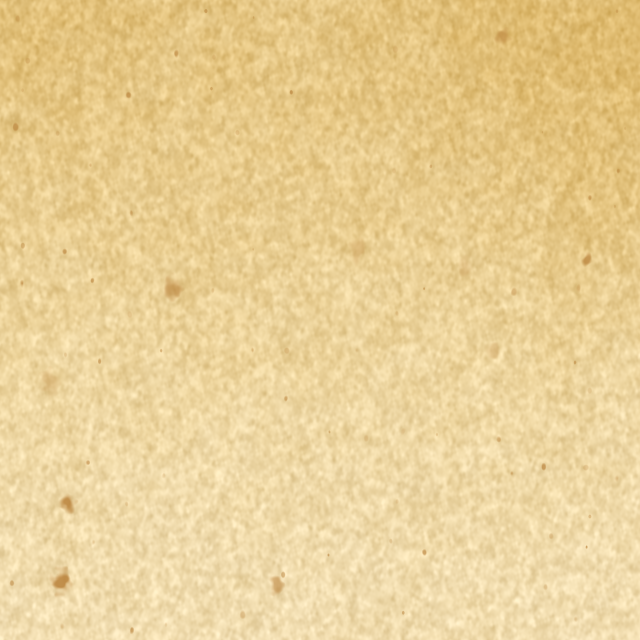
A WebGL 1 fragment shader for this texture:

```glsl
precision highp float;
// Aged paper: a warm vertical fade from ochre to cream, darker in the top corners.
// Layered value noise gives soft, slightly upright grain and faint mottling;
// jittered cells scatter a few ragged brown stains and many tiny flecks.

uniform vec2 u_resolution;

#define OCHRE vec3(0.875, 0.735, 0.440)
#define STRAW vec3(0.930, 0.835, 0.620)
#define CREAM vec3(0.955, 0.885, 0.730)
#define STAIN vec3(0.720, 0.500, 0.220)
#define GRAIN_SCALE 105.0
#define GRAIN_CONTRAST 0.175
#define MOTTLE_CONTRAST 0.16
#define STAIN_CELLS 6.0
#define STAIN_CHANCE 0.22
#define FLECK_CELLS 17.0
#define FLECK_CHANCE 0.24

float hash(vec2 p) {
  vec3 q = fract(vec3(p.xyx) * 0.1031);
  q += dot(q, q.yzx + 33.33);
  return fract((q.x + q.y) * q.z);
}

// Smooth value noise centred on zero
float noise(vec2 p) {
  vec2 cell = floor(p);
  vec2 f = fract(p);
  f = f * f * (3.0 - 2.0 * f);
  float low = mix(hash(cell), hash(cell + vec2(1.0, 0.0)), f.x);
  float high = mix(hash(cell + vec2(0.0, 1.0)), hash(cell + 1.0), f.x);
  return mix(low, high, f.y) - 0.5;
}

vec2 rotate(vec2 p, float angle) {
  float c = cos(angle);
  float s = sin(angle);
  return vec2(c * p.x - s * p.y, s * p.x + c * p.y);
}

// Fibrous grain: rotated octaves hide the lattice, all taller than wide
float paperGrain(vec2 uv) {
  vec2 p = uv * GRAIN_SCALE * vec2(1.0, 0.75) + 40.0;
  float coarse = noise(rotate(p, 0.22));
  float medium = noise(rotate(p * 1.55, -0.35) + 300.0);
  float fine = noise(rotate(p * 2.4, 0.5) + 700.0);
  return 0.5 * coarse + 0.6 * medium + 0.35 * fine;
}

// Coverage of ragged spots, at most one per cell; radius in cell units
float spots(vec2 uv, float cells, float chance, float radius, float seed) {
  vec2 p = uv * cells;
  vec2 id = floor(p) + seed;
  vec2 centre = 0.25 + 0.5 * vec2(hash(id + 11.0), hash(id + 23.0));
  vec2 offset = (fract(p) - centre) * vec2(1.2, 0.85);
  float size = radius * mix(0.45, 1.0, hash(id + 37.0));
  float ragged = length(offset) / size + 0.9 * noise(uv * 115.0 + seed);
  float present = step(hash(id + 51.0), chance);
  float strength = mix(0.25, 0.9, pow(hash(id + 67.0), 1.5));
  return present * strength * (1.0 - smoothstep(0.35, 1.25, ragged));
}

void main() {
  vec2 uv = gl_FragCoord.xy / u_resolution;

  // Broad fade, with browned upper corners
  float tone = mix(0.86, 0.24, smoothstep(-0.15, 1.1, uv.y));
  tone -= 0.28 * smoothstep(0.65, 0.0, length(uv - vec2(1.03, 0.97)));
  tone -= 0.10 * smoothstep(0.45, 0.0, length(uv - vec2(0.0, 1.0)));

  // Faint clouding, stronger toward the aged top
  float mottle = noise(uv * 9.0 + 5.0) * 0.5 + noise(uv * 34.0 + 90.0);
  tone += mottle * MOTTLE_CONTRAST * mix(0.7, 1.2, uv.y);

  vec3 color = mix(OCHRE, STRAW, clamp(tone / 0.58, 0.0, 1.0));
  color = mix(color, CREAM, clamp((tone - 0.58) / 0.42, 0.0, 1.0));

  // Grain shifts blue more than red, keeping the shadows warm
  color += paperGrain(uv) * GRAIN_CONTRAST * vec3(0.72, 0.86, 1.10);

  // Stains and flecks
  float stains = spots(uv, STAIN_CELLS, STAIN_CHANCE, 0.10, 3.0);
  float flecks = spots(uv, FLECK_CELLS, FLECK_CHANCE, 0.085, 140.0);
  color = mix(color, STAIN, max(stains, 0.75 * flecks));

  gl_FragColor = vec4(clamp(color, 0.0, 1.0), 1.0);
}
```
